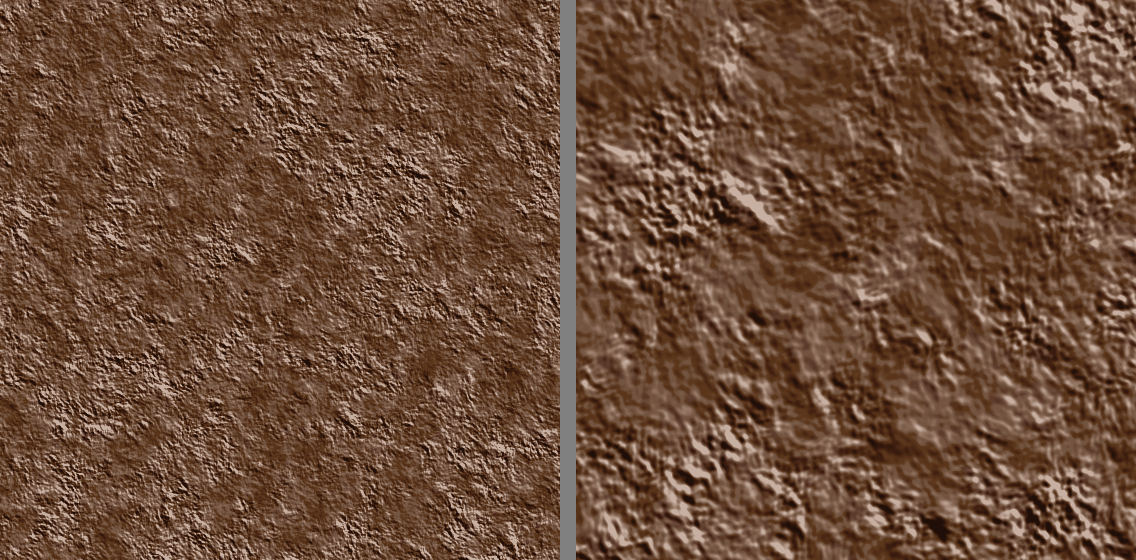
Left, the full canvas; right, a detail of the centre.
A Shadertoy shader for this texture:

```glsl
#define BASE_FREQ 36.0
#define OCTAVES 4
#define FALLOFF 0.52
#define RELIEF 10.5
#define LIGHT_STEP 0.0015
#define FILM 0.46
#define GRAIN 0.5
#define DARK vec3(0.25, 0.12, 0.06)
#define BROWN vec3(0.355, 0.21, 0.105)
#define TAN vec3(0.45, 0.33, 0.25)
#define PALE vec3(0.58, 0.46, 0.39)
#define GLINT vec3(0.78, 0.69, 0.63)

const vec3 DUSK = vec3(0.37, 0.24, 0.185);

// Unit gradient at a lattice point, from an integer hash
vec2 latticeGradient(vec2 cell) {
    uvec2 c = uvec2(ivec2(cell));
    uint h = c.x * 1597u ^ c.y * 51749u;
    h = (h ^ (h >> 15)) * 73939133u;
    h = (h ^ (h >> 13)) * 668265u;
    h ^= h >> 16;
    float angle = float(h & 65535u) * 6.28318 / 65536.0;
    return vec2(cos(angle), sin(angle));
}

float gradientNoise(vec2 p) {
    vec2 i = floor(p), f = p - i;
    vec2 u = f * f * f * (f * (f * 6.0 - 15.0) + 10.0);
    vec2 e = vec2(1.0, 0.0);
    float a = dot(latticeGradient(i), f);
    float b = dot(latticeGradient(i + e.xy), f - e.xy);
    float c = dot(latticeGradient(i + e.yx), f - e.yx);
    float d = dot(latticeGradient(i + e.xx), f - e.xx);
    return mix(mix(a, b, u.x), mix(c, d, u.x), u.y);
}

float fbm(vec2 p) {
    float sum = 0.0, amp = 1.0;
    for (int i = 0; i < 4; i++) {
        sum += amp * gradientNoise(p);
        p = p * 2.1 + 17.3;
        amp *= 0.65;
    }
    return sum;
}

// Stretch along the falling diagonal, then bend the folds
vec2 foldSpace(vec2 p) {
    vec2 q = vec2((p.x - p.y) * 0.60, (p.x + p.y) * 0.78);
    q += 0.010 * vec2(gradientNoise(p * 11.0), gradientNoise(p * 11.0 + 31.7));
    q += 0.003 * vec2(gradientNoise(p * 45.0 + 5.1), gradientNoise(p * 45.0 + 63.9));
    return q;
}

// Creased lumps that carry plain crumbs
float mudHeight(vec2 p) {
    vec2 q = foldSpace(p) * BASE_FREQ;
    float height = 0.0, amp = 1.0;
    for (int i = 0; i < OCTAVES; i++) {
        float n = gradientNoise(q);
        float lump = sqrt(n * n + 0.006);
        height += amp * (i < 2 ? mix(n, lump, 0.6) : n);
        q = mat2(0.8, 0.6, -0.6, 0.8) * q * 2.03 + vec2(11.7, 23.1);
        amp *= FALLOFF;
    }
    return height;
}

float ramp(float from, float to, float x) {
    return clamp((x - from) / (to - from), 0.0, 1.0);
}

void mainImage(out vec4 fragColor, in vec2 fragCoord) {
    vec2 uv = fragCoord / iResolution.y;

    // Slope towards the light at the upper right
    vec2 toLight = normalize(vec2(0.6, 0.8)) * LIGHT_STEP;
    float slope = mudHeight(uv - toLight) - mudHeight(uv + toLight);

    // Crumpled and smooth patches, pale dried film, fine grit
    float patches = fbm(uv * 5.5 + 3.7);
    float clumps = gradientNoise(uv * 26.0 + 71.3);
    float crumple = mix(0.6, 1.5, smoothstep(-0.4, 0.55, patches));
    crumple *= mix(0.65, 1.5, smoothstep(-0.35, 0.4, clumps));
    float film = fbm(foldSpace(uv) * 24.0 + 41.3);
    float grit = gradientNoise(uv * 170.0 + 8.9) + gradientNoise(uv * 100.0 + 2.3);

    float tone = slope * RELIEF * crumple + FILM * (2.6 * film + 1.3 * patches) + GRAIN * grit;

    // Wet brown through dry tan to glossy highlights
    vec3 earth = mix(BROWN, DUSK, smoothstep(0.0, 0.35, film + 0.3 * patches));
    vec3 color = mix(DARK, earth, ramp(-1.8, -0.7, tone));
    color = mix(color, TAN, ramp(-0.45, 0.2, tone));
    color = mix(color, PALE, ramp(0.45, 1.35, tone));
    color = mix(color, GLINT, ramp(1.35, 2.6, tone));
    color *= 1.0 - 0.5 * ramp(-1.8, -3.2, tone);

    fragColor = vec4(color, 1.0);
}
```
